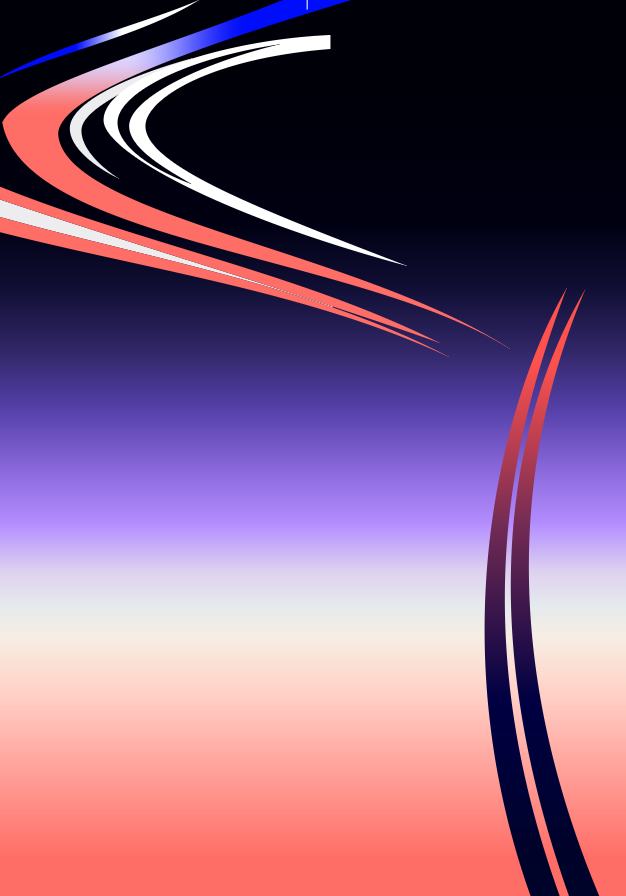
Write a Shadertoy shader that draws this background.

```glsl
// Curved ribbons sweeping over a night-to-coral vertical gradient.

// The canvas is a 538 x 768 grid with y pointing down.
const vec2 GRID = vec2(538.0, 768.0);
const vec3 CORAL = vec3(1.0, 0.43, 0.40);
const vec3 BLUE = vec3(0.0, 0.05, 0.98);
const vec3 PALE = vec3(0.93, 0.93, 0.94);

float ramp(float from, float to, float v) {
    return clamp((v - from) / (to - from), 0.0, 1.0);
}

vec2 cubic(vec2 a, vec2 b, vec2 c, vec2 d, float t) {
    float s = 1.0 - t;
    return s*s*s*a + 3.0*s*s*t*b + 3.0*s*t*t*c + t*t*t*d;
}

// Signed distance, positive to the right of a curve that descends in y.
float edge(vec2 p, vec2 a, vec2 b, vec2 c, vec2 d) {
    float lo = 0.0, hi = 1.0;
    for (int i = 0; i < 16; i++) {
        float mid = 0.5 * (lo + hi);
        if (cubic(a, b, c, d, mid).y < p.y) lo = mid; else hi = mid;
    }
    float t = 0.5 * (lo + hi), s = 1.0 - t;
    vec2 tangent = s*s*(b - a) + 2.0*s*t*(c - b) + t*t*(d - c);
    float slope = tangent.x / max(tangent.y, 0.001);
    if (p.y < a.y || p.y > d.y) slope = 0.0;
    return (p.x - cubic(a, b, c, d, t).x) / sqrt(1.0 + slope * slope);
}

// Two curves joined at the leftmost point m.
float bend(vec2 p, vec2 a, vec2 b, vec2 c, vec2 m, vec2 d, vec2 e, vec2 f) {
    if (p.y < m.y) return edge(p, a, b, c, m);
    return edge(p, m, d, e, f);
}

// Coverage of the area between two edges, limited in height.
float ribbon(vec2 p, float left, float right, float top, float bottom) {
    float d = min(min(left, -right), min(p.y - top, bottom - p.y));
    return clamp(d * iResolution.y / GRID.y + 0.5, 0.0, 1.0);
}

vec3 sky(float y) {
    vec3 c = mix(vec3(0.0, 0.0, 0.035), vec3(0.0, 0.0, 0.07), ramp(80.0, 190.0, y));
    c = mix(c, vec3(0.06, 0.055, 0.20), ramp(190.0, 245.0, y));
    c = mix(c, vec3(0.19, 0.15, 0.40), ramp(245.0, 300.0, y));
    c = mix(c, vec3(0.33, 0.25, 0.66), ramp(300.0, 350.0, y));
    c = mix(c, vec3(0.53, 0.40, 0.85), ramp(350.0, 400.0, y));
    c = mix(c, vec3(0.70, 0.55, 1.0), ramp(400.0, 448.0, y));
    c = mix(c, vec3(0.87, 0.82, 0.94), ramp(448.0, 490.0, y));
    c = mix(c, vec3(0.90, 0.92, 0.93), ramp(490.0, 520.0, y));
    c = mix(c, vec3(0.97, 0.93, 0.89), ramp(520.0, 547.0, y));
    c = mix(c, vec3(1.0, 0.83, 0.79), ramp(547.0, 590.0, y));
    c = mix(c, vec3(1.0, 0.66, 0.63), ramp(590.0, 650.0, y));
    return mix(c, CORAL, ramp(650.0, 735.0, y));
}

void mainImage(out vec4 fragColor, in vec2 fragCoord) {
    vec2 p = fragCoord / iResolution.xy * GRID;
    p.y = GRID.y - p.y;
    vec3 col = sky(p.y);

    // Sliver in the top left corner
    float left = edge(p, vec2(171, 0), vec2(125, 20), vec2(50, 38), vec2(0, 66));
    float right = edge(p, vec2(171, 0), vec2(125, 29), vec2(50, 46), vec2(0, 67));
    col = mix(col, mix(BLUE, vec3(1), ramp(65.0, 105.0, p.x)), ribbon(p, left, right, -9.0, 67.0));

    // Wide bend, blue at the top and coral below
    left = bend(p, vec2(243, 0), vec2(130, 45), vec2(15, 75), vec2(2, 105),
                vec2(20, 208), vec2(310, 218), vec2(438, 299));
    right = bend(p, vec2(302, 0), vec2(180, 37), vec2(50, 80), vec2(50, 115),
                 vec2(55, 185), vec2(310, 215), vec2(438, 299));
    vec3 tint = mix(vec3(0.86, 0.83, 1.0), BLUE, smoothstep(105.0, 215.0, p.x));
    tint = mix(tint, CORAL, smoothstep(48.0, 100.0, p.y));
    col = mix(col, tint, ribbon(p, left, right, -9.0, 299.0));

    // Pale crescent
    left = bend(p, vec2(165, 50), vec2(110, 65), vec2(60, 88), vec2(60, 110),
                vec2(60, 128), vec2(85, 145), vec2(102, 153));
    right = bend(p, vec2(165, 50), vec2(105, 78), vec2(70, 95), vec2(70, 112),
                 vec2(70, 128), vec2(88, 144), vec2(102, 153));
    col = mix(col, PALE, ribbon(p, left, right, 50.0, 153.0));

    // White bend with a slit cut through it
    left = bend(p, vec2(284, 30), vec2(190, 34), vec2(89, 68), vec2(89, 103),
                vec2(89, 130), vec2(190, 185), vec2(350, 228));
    right = bend(p, vec2(284, 42), vec2(180, 50), vec2(125, 85), vec2(125, 108),
                 vec2(125, 142), vec2(225, 180), vec2(350, 228));
    float body = ribbon(p, left, right, 30.0, 228.0);
    left = bend(p, vec2(240, 38), vec2(160, 50), vec2(101, 80), vec2(101, 105),
                vec2(101, 125), vec2(130, 145), vec2(165, 158));
    right = bend(p, vec2(240, 38), vec2(170, 55), vec2(111, 85), vec2(111, 108),
                 vec2(111, 128), vec2(145, 146), vec2(165, 158));
    col = mix(col, vec3(1), body * (1.0 - ribbon(p, left, right, 38.0, 158.0)));

    // Coral pair from the left side, with a pale core
    float upperTop = edge(p, vec2(0, 160), vec2(125, 210), vec2(260, 235), vec2(378, 294));
    float upperBase = edge(p, vec2(0, 171), vec2(125, 213), vec2(260, 252), vec2(378, 294));
    float lowerTop = edge(p, vec2(0, 186), vec2(130, 222), vec2(272, 246), vec2(386, 306));
    float lowerBase = edge(p, vec2(0, 199), vec2(130, 232), vec2(265, 250), vec2(386, 306));
    col = mix(col, PALE, ribbon(p, lowerTop, max(upperBase, p.x - 286.0), 171.0, 264.0));
    col = mix(col, CORAL, ribbon(p, upperBase, upperTop, 160.0, 294.0));
    col = mix(col, CORAL, ribbon(p, lowerBase, lowerTop, 186.0, 306.0));

    // Twin arcs on the right, red fading to navy
    tint = mix(vec3(1.0, 0.32, 0.30), vec3(0.45, 0.17, 0.33), ramp(310.0, 450.0, p.y));
    tint = mix(tint, vec3(0.0, 0.0, 0.26), ramp(450.0, 600.0, p.y));
    tint = mix(tint, vec3(0.0, 0.01, 0.16), ramp(600.0, 740.0, p.y));
    left = edge(p, vec2(487, 247), vec2(430, 345), vec2(378, 550), vec2(456, 768));
    right = edge(p, vec2(487, 247), vec2(445, 360), vec2(395, 530), vec2(481, 768));
    col = mix(col, tint, ribbon(p, left, right, 247.0, 777.0));
    left = edge(p, vec2(503, 248), vec2(440, 355), vec2(404, 530), vec2(489, 768));
    right = edge(p, vec2(503, 248), vec2(462, 345), vec2(413, 525), vec2(515, 768));
    col = mix(col, tint, ribbon(p, left, right, 248.0, 777.0));

    // Small tick on the top edge
    col = mix(col, PALE, ribbon(p, p.x - 263.5, p.x - 264.5, -9.0, 8.0));
    fragColor = vec4(col, 1.0);
}
```
